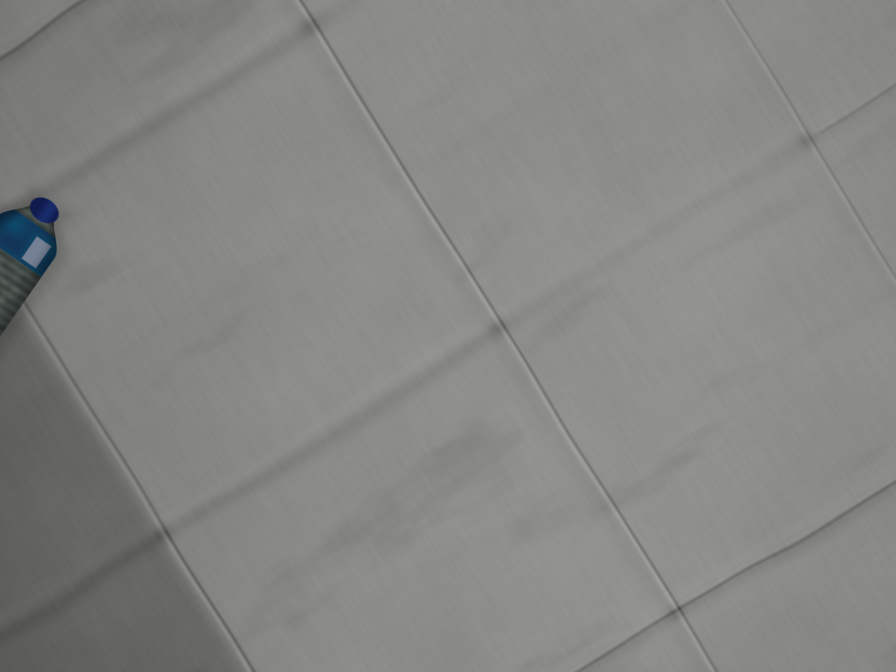
Give the GLSL for this texture, as a Shadertoy shader.

```glsl
const vec2 ACROSS = vec2(0.849, 0.527);   // normal of the long folds
const vec2 UPWARD = vec2(-0.524, 0.851);  // normal of the cross folds
const float FOLD_GAP = 0.56;
const float CROSS_GAP = 0.51;

float hash(vec2 p) {
    p = fract(p * vec2(0.1031, 0.1137));
    p += dot(p, p.yx + 33.33);
    return fract((p.x + p.y) * p.x * 17.31);
}

float noise(vec2 p) {
    vec2 cell = floor(p), f = fract(p);
    f = f * f * (3.0 - 2.0 * f);
    return mix(mix(hash(cell), hash(cell + vec2(1, 0)), f.x),
               mix(hash(cell + vec2(0, 1)), hash(cell + vec2(1, 1)), f.x), f.y);
}

float fbm(vec2 p) {
    float sum = 0.0, weight = 0.5;
    for (int i = 0; i < 4; i++) {
        sum += weight * noise(p);
        p = p * 2.03 + 17.0;
        weight *= 0.5;
    }
    return sum;
}

float band(float d, float width) {
    return exp(-d * d / (width * width));
}

float fill(float d, float pixel) {
    return 1.0 - smoothstep(-pixel, pixel, d);
}

// Fold indices: whole numbers lie on creases, spacing shrinks with distance
vec2 foldIndex(vec2 cloth) {
    vec2 t = cloth - vec2(0.318, -0.455);
    return t * (vec2(1.621, 2.056) + vec2(0.141, -0.12) * t);
}

// Pressed ridge: thin dark line, light lip and a broad soft hollow
float longCrease(float d, float pixel) {
    float thin = max(0.0024, pixel);
    return 0.065 * band(d + 0.003, 1.4 * thin) - 0.13 * band(d - 0.002, thin)
         - 0.022 * band(d + 0.016, 0.014);
}

float crossCrease(float d, float sharpness, float pixel) {
    float soft = 0.016 * band(d - 0.014, 0.013) - 0.045 * band(d + 0.004, 0.013);
    float thin = 0.04 * band(d - 0.005, 0.004) - 0.12 * band(d, max(0.003, pixel));
    return soft + sharpness * thin;
}

float clothShade(vec2 p, float pixel) {
    vec2 cloth = vec2(dot(p, ACROSS), dot(p, UPWARD));
    vec2 wobble = vec2(noise(cloth.yx * 7.0), noise(cloth * 8.0 + 40.0)) - 0.5;
    vec2 index = foldIndex(cloth + wobble * vec2(0.006, 0.014));
    vec2 line = round(index);
    vec2 d = (index - line) * vec2(FOLD_GAP, CROSS_GAP);

    // Uneven light, darker on the panel beyond the first fold
    vec2 q = p - vec2(0.85, 0.52);
    float shade = 0.568 - 0.12 * dot(q * q, vec2(1.0, 0.6));
    shade -= 0.105 * (1.0 - smoothstep(-0.06, 0.02, index.x));

    // Main folds, each segment pressed differently
    float wear = 0.65 + 0.35 * hash(vec2(line.x, floor(index.y)) + 7.0);
    wear *= mix(1.0, 0.5, smoothstep(1.3, 1.8, index.x));
    shade += wear * longCrease(d.x, pixel);
    float sharpness = 0.75 * (1.0 - smoothstep(0.3, 0.7, index.y))
                    + smoothstep(1.96, 2.08, index.x);
    float press = mix(1.0, 0.45, smoothstep(0.97, 1.1, index.x) * step(0.5, line.y));
    shade += press * crossCrease(d.y, sharpness, pixel);

    // Puckers at crossings, faint half folds and the hem
    shade -= 0.07 * band(length(d - vec2(-0.006, 0.0)), 0.012);
    vec2 halfFold = (fract(index) - 0.5) * vec2(FOLD_GAP, CROSS_GAP);
    shade -= 0.012 * band(halfFold.y, 0.012) * noise(cloth * 5.0);
    shade -= 0.007 * band(halfFold.x, 0.01) * noise(cloth * 6.0);
    shade += crossCrease((index.y - 2.36) * CROSS_GAP, 0.7, pixel);

    // Rumples and woven threads
    shade += 0.045 * (fbm(cloth * vec2(5.0, 7.0) + 3.0) - 0.47);
    float dent = smoothstep(0.58, 0.8, fbm(cloth * vec2(4.0, 12.0) + 21.0));
    shade -= 0.04 * dent;
    shade += 0.014 * (noise(cloth * vec2(260.0, 22.0)) - 0.5);
    shade += 0.008 * (noise(cloth * vec2(40.0, 300.0)) - 0.5);
    return shade;
}

// Plain bottle entering from the left, x across and y along its axis
vec3 addBottle(vec3 color, vec2 p, float pixel) {
    vec2 fromCap = p - vec2(0.066, 0.687);
    vec2 b = vec2(dot(fromCap, vec2(0.82, -0.57)), dot(fromCap, vec2(-0.57, -0.82)));
    float halfWidth = mix(0.018, 0.053, smoothstep(-0.005, 0.05, b.y));
    float body = max(abs(b.x) - halfWidth, -b.y);
    color *= 1.0 - 0.15 * band(max(body, 0.0), 0.02);

    float ribs = 0.5 + 0.5 * sin(b.y * 480.0 + 9.0 * b.x);
    vec3 plastic = mix(vec3(0.19, 0.22, 0.21), vec3(0.36, 0.39, 0.37),
                       0.4 * ribs + 0.6 * noise(b * 90.0));
    float label = fill(abs(b.y - 0.054) - 0.03, pixel);
    vec3 wrap = mix(vec3(0.05, 0.30, 0.42), vec3(0.08, 0.18, 0.32), noise(b * 45.0));
    float patchEdge = max(abs(b.x - 0.026) - 0.013, abs(b.y - 0.058) - 0.02);
    wrap = mix(wrap, vec3(0.46, 0.50, 0.58), fill(patchEdge, pixel));
    vec3 surface = mix(plastic, wrap, label);
    surface *= 1.0 - 0.35 * smoothstep(0.5, 1.0, abs(b.x) / halfWidth);
    color = mix(color, surface, fill(body, pixel));

    float cap = length(b / vec2(0.023, 0.017)) - 1.0;
    vec3 capColor = mix(vec3(0.06, 0.10, 0.30), vec3(0.10, 0.17, 0.42), band(b.x - 0.006, 0.01));
    return mix(color, capColor, fill(cap * 0.017, pixel));
}

void mainImage(out vec4 fragColor, in vec2 fragCoord) {
    vec2 p = fragCoord / iResolution.y;
    float pixel = 1.0 / iResolution.y;
    vec3 color = clothShade(p, pixel) * vec3(1.0, 1.0, 0.985);
    fragColor = vec4(addBottle(color, p, pixel), 1.0);
}
```
